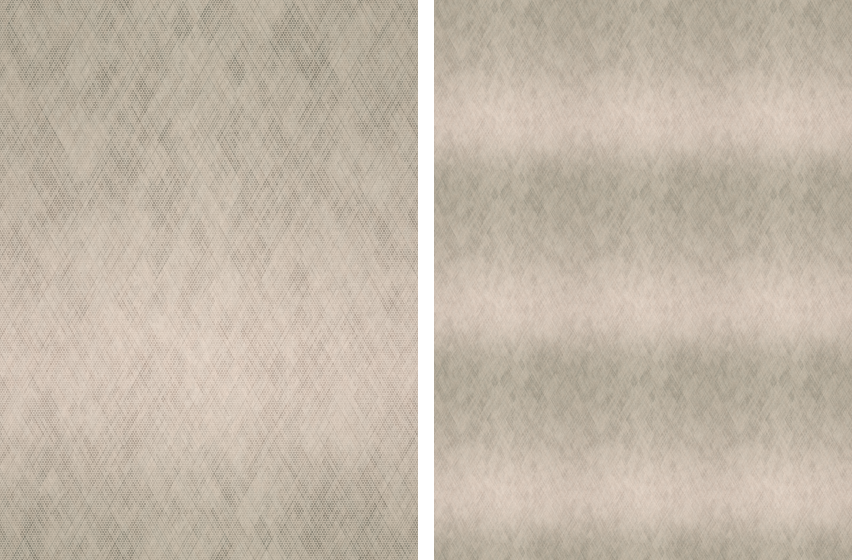
Left: one tile. Right: repeated 3 by 3.
Give the GLSL for this texture, as a Shadertoy shader.

```glsl
// Fine woven cloth: 160 x 120 steep diagonal threads cross, leaving a staggered
// lattice of pinholes. Hashed runs and diamond patches vary each thread, over a
// soft periodic vertical shade. All thread indices wrap, so the cloth tiles.

const float TAU = 6.2831853;

// Random value per thread crossing, wrapped at the canvas edges
float crossingHash(vec2 thread, float salt) {
    vec2 cell = floor(mod(vec2(thread.x + thread.y, thread.x - thread.y) + 0.5,
                          vec2(320.0, 240.0)));
    return fract(sin(dot(cell, vec2(12.9898, 78.233)) + salt * 3.71) * 43758.55);
}

// Random value per diamond; size must divide 40 so that it wraps
float patchHash(vec2 thread, float size, float salt) {
    return crossingHash(floor(thread / size) * size, salt);
}

// Random value per run along one thread, each thread starting its runs elsewhere
float runHash(float thread, float along, float size, float salt) {
    float shift = floor(20.0 * fract(sin(mod(thread, 40.0) * 7.13 + salt) * 917.3));
    float start = floor((along + shift) / size) * size;
    return crossingHash(vec2(thread, start), salt);
}

void mainImage(out vec4 fragColor, in vec2 fragCoord) {
    vec2 uv = fragCoord / iResolution.xy;
    float pixel = 230.0 / iResolution.y;

    // Thread coordinates along the two diagonals
    vec2 weave = vec2(160.0 * uv.x + 120.0 * uv.y, 160.0 * uv.x - 120.0 * uv.y);
    vec2 thread = floor(weave);
    vec2 q = weave - thread - 0.5;

    // Runs that cross into each other, and overlapping diamond patches
    float runA = runHash(thread.x, thread.y, 10.0, 1.0);
    float runB = runHash(thread.y, thread.x, 10.0, 5.0);
    float longA = runHash(thread.x, thread.y, 20.0, 9.0);
    float longB = runHash(thread.y, thread.x, 20.0, 13.0);
    float diamond = 0.40 * patchHash(thread, 10.0, 2.0)
                  + 0.30 * patchHash(thread + 7.0, 20.0, 3.0)
                  + 0.30 * patchHash(thread + vec2(2.0, 3.0), 5.0, 4.0);

    // Pale band below the middle, darker toward top and bottom
    float t = TAU * (uv.y + 0.035);
    float glow = 0.5 - 0.5 * cos(t + 0.42 * (1.0 - cos(t)));
    vec3 ground = mix(vec3(0.738, 0.697, 0.630), vec3(0.852, 0.796, 0.744), glow);
    ground -= 0.012 * cos(TAU * uv.x);

    // Pinholes, round on the canvas, partly covered by floating runs
    float radius = 0.29 + 0.08 * diamond;
    float dist = length(vec2(0.49 * (q.x + q.y), 0.87 * (q.x - q.y)));
    float hole = 1.0 - smoothstep(radius - 0.5 * pixel, radius + 0.5 * pixel, dist);
    float openness = smoothstep(0.15, 0.85, diamond)
                   * (1.0 - 0.6 * step(0.72, max(runA, runB)));
    hole *= 0.30 + 0.70 * openness;

    // Thin grooves beside some threads
    vec2 groove = 1.0 - smoothstep(vec2(0.04), vec2(0.08 + pixel), abs(q));
    float lines = groove.x * smoothstep(0.55, 1.0, longA)
                + groove.y * smoothstep(0.55, 1.0, longB);

    // Yarn tone, then the dark gaps, greener where the shade is deep
    float yarn = 0.018 * (runA + runB - 1.0) + 0.025 * (0.5 - diamond)
               + 0.035 * (crossingHash(thread, 8.0) - 0.5);
    vec3 color = ground + 0.014 + yarn;
    color += vec3(0.010, -0.002, -0.006) * (patchHash(thread, 4.0, 6.0) - 0.5);
    vec3 gap = mix(vec3(0.215, 0.190, 0.180), vec3(0.115, 0.125, 0.125), glow);
    color -= gap * (0.85 * hole + 0.22 * lines);

    fragColor = vec4(color, 1.0);
}
```
